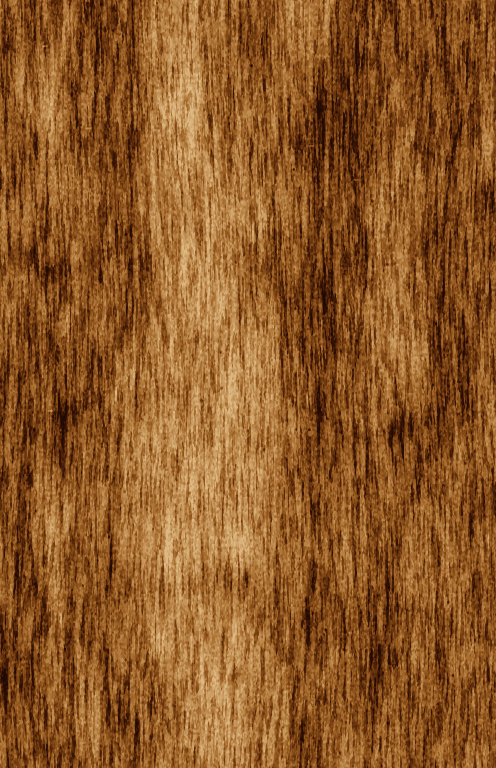
Write a WebGL 2 fragment shader that draws this texture.

```glsl
#version 300 es
precision highp float;

uniform vec2 u_resolution;
out vec4 fragColor;

vec3 hash3(vec2 p) {
  vec3 q = fract(p.xyx * vec3(0.1031, 0.1030, 0.0973));
  q += dot(q, q.yxz + 33.33);
  return fract((q.xxy + q.yzz) * q.zyx);
}

// Blended cellular noise, about zero mean and unit deviation
float cellTone(vec2 p, vec2 cellSize, float sharpness, float seed) {
  vec2 q = p / cellSize + seed * vec2(17.3, 9.7);
  vec2 base = floor(q);
  float total = 0.0;
  float weights = 0.0001;
  for (int j = -1; j <= 1; j++) {
    for (int i = -1; i <= 1; i++) {
      vec2 cell = base + vec2(i, j);
      vec3 rnd = hash3(cell);
      vec2 d = q - cell - rnd.xy;
      float w = exp(-sharpness * dot(d, d));
      total += w * (rnd.z - 0.5);
      weights += w;
    }
  }
  return 3.25 * sqrt(1.0 + 6.0 / sharpness) * total / weights;
}

// Sparse soft ellipses, at most one in each cell
float specks(vec2 p, vec2 cellSize, vec2 radius, float chance, float seed) {
  vec2 q = p / cellSize + seed * vec2(5.7, 13.1);
  vec3 rnd = hash3(floor(q));
  vec2 d = (fract(q) - 0.3 - 0.4 * rnd.xy) * cellSize / radius;
  return step(rnd.z, chance) * (1.0 - smoothstep(0.35, 1.0, length(d)));
}

// Slow sideways drift of the fibres
float grainDrift(vec2 p) {
  return 0.005 * sin(5.0 * p.y + 6.0 * p.x + 1.0)
       + 0.0015 * sin(11.0 * p.y - 9.0 * p.x);
}

// Long dark growth lines that lean slightly, frayed along the fibres
float veins(vec2 p, float blotch, float fray) {
  float sum = 0.0;
  for (int i = 0; i < 5; i++) {
    float n = float(i);
    float x = 0.07 + 0.085 * n + 0.17 * step(1.5, n);
    x += 0.07 * (0.5 - p.y) * cos(2.1 * n) + 0.005 * sin(7.0 * p.y + 2.0 * n);
    float width = 0.005 + 0.002 * sin(4.0 * p.y + 2.4 * n);
    float d = (p.x - x) / width + 0.35 * fray;
    float strength = n > 2.5 ? 0.4 : 0.8;
    float fade = strength * (0.75 + 0.3 * sin(6.0 * p.y + 2.7 * n)) - 0.15 * blotch;
    sum += max(fade, 0.0) * (exp(-d * d) + 0.3 * exp(-0.04 * d * d));
  }
  return sum;
}

// Broad stains lying across the grain
float stains(vec2 p, float aspect, float blotch, float fray) {
  float sum = 0.0;
  for (int i = 0; i < 4; i++) {
    float n = float(i);
    vec2 centre = vec2(aspect * fract(0.14 + 0.32 * n), 0.44 + 0.21 * sin(4.71 * n));
    vec2 d = (p - centre) / vec2(0.05, 0.016);
    d.y += 0.5 * blotch + 0.25 * fray + 0.4 * sin(60.0 * p.x + n);
    sum += exp(-dot(d, d));
  }
  return sum;
}

// Joins two colours over a range of tone
vec3 blend(vec3 low, vec3 high, float from, float to, float tone) {
  return mix(low, high, clamp((tone - from) / (to - from), 0.0, 1.0));
}

vec3 woodColour(float tone) {
  vec3 c = blend(vec3(0.13, 0.04, 0.01), vec3(0.22, 0.08, 0.02), -3.0, -2.15, tone);
  c = blend(c, vec3(0.36, 0.17, 0.04), -2.15, -1.4, tone);
  c = blend(c, vec3(0.47, 0.25, 0.07), -1.4, -0.77, tone);
  c = blend(c, vec3(0.57, 0.34, 0.12), -0.77, -0.13, tone);
  c = blend(c, vec3(0.67, 0.44, 0.20), -0.13, 0.58, tone);
  c = blend(c, vec3(0.76, 0.57, 0.34), 0.58, 1.44, tone);
  return blend(c, vec3(0.87, 0.72, 0.51), 1.44, 2.6, tone);
}

void main() {
  vec2 p = gl_FragCoord.xy / u_resolution.y;
  float aspect = u_resolution.x / u_resolution.y;
  vec2 g = p + vec2(grainDrift(p), 0.0);

  // Broad light and dark areas
  float blotch = cellTone(g, vec2(0.028, 0.06), 4.0, 2.0);
  float fibre = cellTone(g, vec2(0.0045, 0.12), 6.0, 3.0);
  float paleBand = exp(-pow((g.x / aspect - 0.42) / 0.14, 2.0));
  vec2 edge = p / vec2(aspect, 1.0) - 0.5;
  float shade = 0.58 * paleBand - 0.9 * dot(edge, edge);
  shade += 0.28 * cellTone(g, vec2(0.07, 0.24), 4.0, 1.0) + 0.2 * blotch;
  shade -= 0.9 * veins(g, blotch, fibre) + 0.85 * stains(p, aspect, blotch, fibre);

  // Soft fibres and fine grit
  float tone = 0.68 + shade + 0.22 * fibre;
  tone += 0.2 * cellTone(g, vec2(0.006, 0.05), 5.0, 4.0);
  tone += 0.36 * cellTone(g, vec2(0.0019, 0.0034), 7.0, 9.0);

  // Crisp dark dashes, denser where the wood is dark
  float dash = cellTone(g, vec2(0.0026, 0.024), 9.0, 5.0) - 0.2 * shade;
  float hair = cellTone(g, vec2(0.0032, 0.07), 9.0, 11.0) - 0.2 * shade;
  tone -= 1.3 * smoothstep(-0.1, 1.3, dash) + 0.8 * smoothstep(0.4, 1.4, hair);

  // Pits and pale scratches
  tone -= 1.5 * specks(p, vec2(0.02), vec2(0.0024, 0.003), 0.05 - 0.04 * blotch, 6.0);
  tone += 1.8 * specks(g, vec2(0.06, 0.1), vec2(0.0018, 0.014), 0.06, 7.0);
  tone += 1.5 * specks(p, vec2(0.06), vec2(0.005, 0.002), 0.03, 8.0);

  fragColor = vec4(woodColour(tone), 1.0);
}
```
